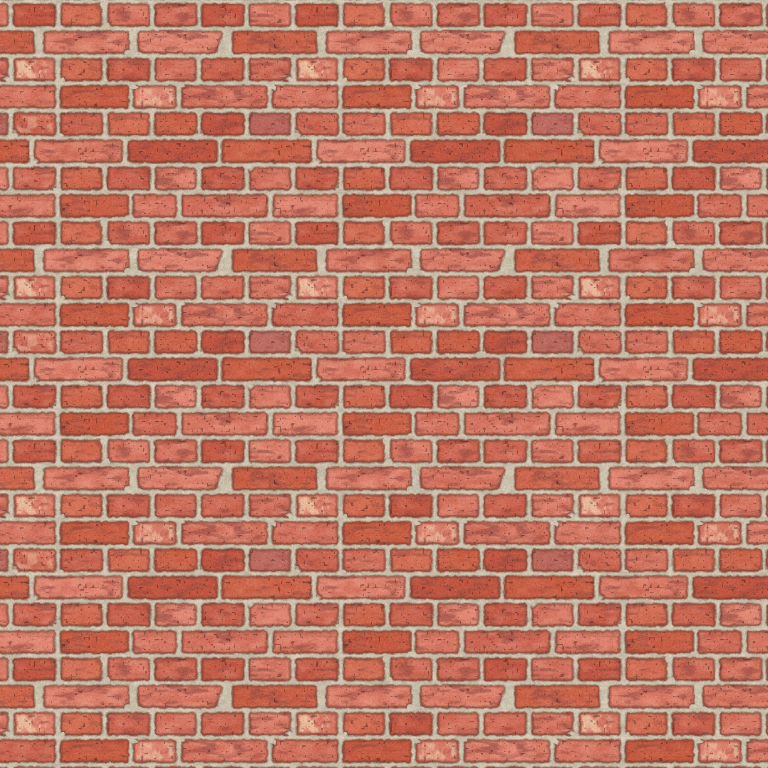
Write a three.js fragment shader that draws this texture.

```glsl
// Weathered red brick wall: header courses alternating with stretcher and mixed courses.
varying vec2 vUv;

float hash(vec2 p) {
  vec3 q = fract(vec3(p.xyx) * 0.1031);
  q += dot(q, q.yzx + 33.33);
  return fract((q.x + q.y) * q.z);
}

float noise(vec2 p) {
  vec2 i = floor(p), f = fract(p);
  f = f * f * (3.0 - 2.0 * f);
  return mix(mix(hash(i), hash(i + vec2(1, 0)), f.x),
             mix(hash(i + vec2(0, 1)), hash(i + vec2(1, 1)), f.x), f.y);
}

float fbm(vec2 p) {
  float sum = 0.0, amp = 0.53;
  for (int i = 0; i < 4; i++) {
    sum += amp * noise(p);
    p = p * 2.03 + 17.0;
    amp *= 0.5;
  }
  return sum;
}

// Left edge and width, in header lengths, of the brick at u in a course of the bond
vec2 brickSpan(float u, float course) {
  float kind = mod(course, 4.0);
  if (mod(course, 2.0) < 0.5) return vec2(floor(u), 1.0);
  if (kind < 2.0) {
    float shift = course < 2.0 ? -0.4 : -0.57;
    return vec2(floor((u - shift) / 2.0) * 2.0 + shift, 2.0);
  }
  float start = floor(u / 6.0) * 6.0, m = u - start;
  if (m < 1.54) return vec2(start, 1.54);
  if (m < 2.57) return vec2(start + 1.54, 1.03);
  if (m < 4.5) return vec2(start + 2.57, 1.93);
  return vec2(start + 4.5, 1.5);
}

// 1 for one chosen brick of the repeating block
float pick(vec2 id, float column, float course) {
  return step(abs(id.x - column) + abs(id.y - course), 0.1);
}

void main() {
  // Courses count downward; the block repeats every 6 headers and 8 courses
  float u = vUv.x * 16.31 - 1.232;
  float y = (1.0 - vUv.y) * 28.17 - 0.05;
  float row = floor(y), course = mod(row, 8.0);
  vec2 span = brickSpan(u, course);
  vec2 id = vec2(floor(mod(span.x + 0.75, 6.0)), course);
  vec2 repeatId = vec2(floor((span.x + 0.75) / 6.0), floor(row / 8.0));
  float seed = hash(id + 3.7);
  float own = hash(id * 7.0 + repeatId * 31.0 + 200.0);

  // Position from the brick centre, in course heights
  vec2 q = vec2((u - span.x - span.y * 0.5) * 1.727, fract(y) - 0.5);
  vec2 grainPos = q + id * vec2(19.0, 23.0) + 40.0;

  // Worn outline: rounded box, rough edge, slanted end and chipped corner
  vec2 halfSize = vec2(span.y * 0.8635 - 0.075 - 0.04 * seed, 0.412);
  halfSize.x -= 0.06 * step(1.5, span.y) * step(course, 1.5);
  halfSize.x -= pick(id, 2.0, 1.0) * step(0.0, q.x) * (q.y + 0.4) * 0.3;
  vec2 b = abs(q) - halfSize + 0.11;
  float d = length(max(b, 0.0)) + min(max(b.x, b.y), 0.0) - 0.11;
  d += (noise(grainPos * 7.0) - 0.5) * 0.055 + (noise(grainPos * 19.0) - 0.5) * 0.025;
  vec2 corner = halfSize * (step(0.5, vec2(hash(id + 51.0), hash(id + 82.0))) * 2.0 - 1.0);
  float chip = 0.15 * step(0.6, hash(id + 11.0)) * (0.5 + noise(grainPos * 9.0));
  d = max(d, chip - length(q - corner));

  // Mortar: pale sandy middle, dirty where it meets the brick
  float grit = hash(floor(vUv * 600.0)) - 0.5;
  vec3 mortar = mix(vec3(0.62, 0.53, 0.45), vec3(0.79, 0.75, 0.67), smoothstep(0.0, 0.075, d));
  mortar += (fbm(vec2(u, y) * 6.0) - 0.5) * 0.14 + grit * 0.06;

  // Brick tone: shared by all repeats of the block, with a small change in each
  float mottle = fbm(grainPos * vec2(2.2, 4.5)) - 0.5;
  float tone = 0.5 + (seed - 0.5) * 0.85 + (own - 0.5) * 0.35 + mottle * 0.9;
  tone -= 0.4 * (pick(id, 4.0, 1.0) + pick(id, 3.0, 4.0) + pick(id, 2.0, 5.0));
  vec3 clay = mix(vec3(0.75, 0.34, 0.26), vec3(0.88, 0.54, 0.46), clamp(tone, 0.0, 1.0));
  clay = mix(clay, vec3(0.78, 0.36, 0.24), 0.5 * step(0.82, hash(id + 29.0)));
  clay = mix(clay, vec3(0.67, 0.37, 0.35), 0.65 * pick(id, 4.0, 4.0));

  // Soot smears, pale lime patches and pits
  float smear = smoothstep(0.52, 0.8, fbm(grainPos * vec2(1.7, 5.0) + 60.0));
  clay = mix(clay, vec3(0.58, 0.29, 0.26), smear * 0.6);
  float limed = pick(id, 5.0, 2.0) + 0.75 * pick(id, 2.0, 3.0);
  limed += 0.5 * pick(id, 5.0, 4.0) * step(repeatId.x, -0.5);
  float patchMask = smoothstep(0.38, 0.68, fbm(grainPos * vec2(5.0, 3.0) + 90.0));
  clay = mix(clay, vec3(0.91, 0.73, 0.61), limed * patchMask * smoothstep(0.03, 0.2, -d));
  clay *= 1.0 - 0.3 * smoothstep(0.8, 0.95, noise(grainPos * 11.0 + 30.0));
  clay += grit * 0.035 + (noise(grainPos * 24.0) - 0.5) * 0.05;

  // Burnt rim, heavier along the bottom and the left end
  float lower = smoothstep(0.1, 0.42, q.y) + smoothstep(0.25, 0.0, q.x + halfSize.x);
  float rim = 1.0 - smoothstep(0.0, 0.1 + 0.06 * noise(grainPos * 5.0), -d);
  clay = mix(clay, vec3(0.48, 0.24, 0.20), rim * (0.55 + 0.2 * min(lower, 1.0)));

  gl_FragColor = vec4(mix(clay, mortar, smoothstep(-0.03, 0.03, d)), 1.0);
}
```
